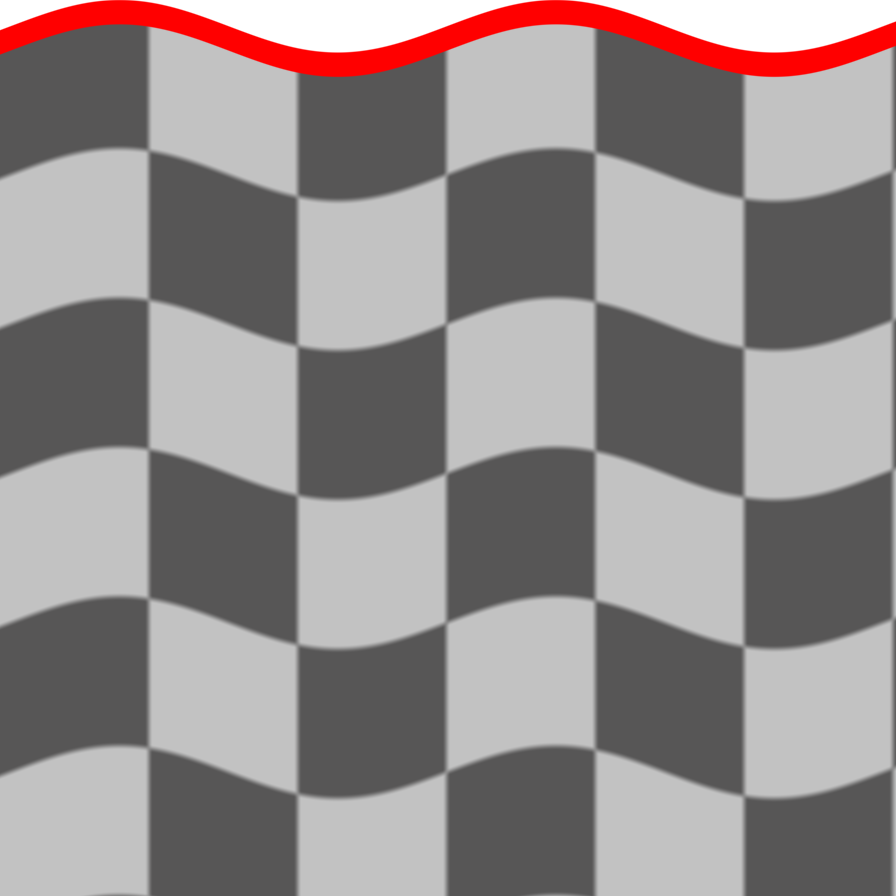
Write a three.js fragment shader that draws this pattern.

```glsl
varying vec2 vUv;

const float TAU = 6.2831853;

const vec3 DARK = vec3(0.342, 0.338, 0.338);
const vec3 LIGHT = vec3(0.762);
const vec3 RED = vec3(1.0, 0.0, 0.0);
const vec3 WHITE = vec3(1.0);

// Height of the wave above its mean level
float wave(float x, float crest, float period, float amplitude) {
  return amplitude * cos(TAU * (x - crest) / period);
}

// Soft square wave: -1 in even cells, +1 in odd cells
float alternate(float cell, float blur) {
  float edge = abs(mod(cell + 0.5, 2.0) - 1.0) - 0.5;
  return 2.0 * smoothstep(-blur, blur, edge) - 1.0;
}

// 1 where both indices share parity, 0 elsewhere
float checker(vec2 cell, float blur) {
  return 0.5 + 0.5 * alternate(cell.x, blur) * alternate(cell.y, blur);
}

// 1 below the level, 0 above it
float below(float y, float level, float softness) {
  return 1.0 - smoothstep(level - softness, level + softness, y);
}

void main() {
  // Straighten the rows by removing the wave
  float y = vUv.y - wave(vUv.x, 0.1335, 0.487, 0.0293);

  // Six columns and six rows, with the left border kept crisp
  vec2 cell = vec2(vUv.x / 0.1661, (y - 0.1383) * 6.0);
  cell.x = max(cell.x, 0.5);
  vec3 color = mix(LIGHT, DARK, checker(cell, 0.028));

  // Red band along the top edge, white above
  color = mix(RED, color, below(y, 0.9435, 0.001));
  color = mix(WHITE, color, below(y, 0.9707, 0.001));

  gl_FragColor = vec4(color, 1.0);
}
```
